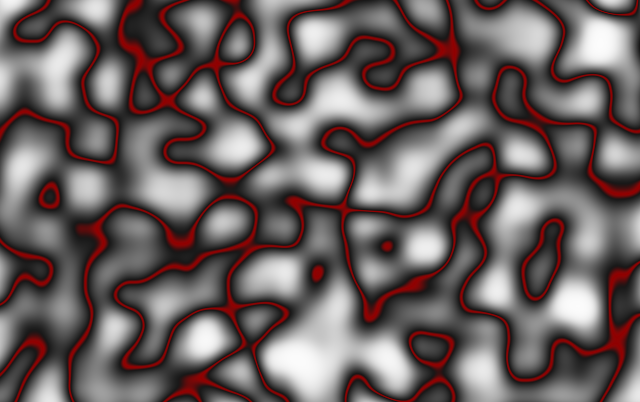
Give the GLSL for this texture, as a WebGL 1 fragment shader.

```glsl
precision highp float;
// Soft grey blobs parted by thin glowing red veins.
// A flat slice through 3D gradient noise is folded at zero: its magnitude
// gives the grey, and its zero contour is tinted red.

uniform vec2 u_resolution;

const float CELLS_PER_HEIGHT = 8.2;
const vec3 SLICE_ORIGIN = vec3(17.3, 41.6, 5.45); // corner of the slice in noise space
const float GREY_GAIN = 1.7;                      // noise magnitude to brightness
const float SHOULDER = 6.0;                       // hardness of the highlight roll-off
const float VEIN_WIDTH = 0.1;                     // in units of brightness
const vec3 VEIN_COLOR = vec3(0.56, 0.0, 0.0);

// Four pseudo-random values in 0..1 for a lattice point.
vec4 hash4(vec3 cell) {
  vec4 p = fract(cell.xyzx * vec4(0.1031, 0.1030, 0.0973, 0.1099));
  p += dot(p, p.wzxy + 33.33);
  return fract((p.xxyz + p.yzzw) * p.zywx);
}

// One of the twelve directions from a cube's centre to its edges.
vec3 latticeGradient(vec3 cell) {
  vec4 h = hash4(cell);
  vec3 signs = mix(vec3(-1.0), vec3(1.0), step(0.5, h.xyz));
  float flatAxis = floor(h.w * 3.0);
  return signs * step(0.5, abs(vec3(0.0, 1.0, 2.0) - flatAxis));
}

// Gradient noise: faded sum of the ramps at the eight cell corners.
float gradientNoise(vec3 p) {
  vec3 cell = floor(p);
  vec3 f = p - cell;
  vec3 fade = f * f * f * (f * (f * 6.0 - 15.0) + 10.0);
  float total = 0.0;
  for (int i = 0; i < 2; i++) {
    for (int j = 0; j < 2; j++) {
      for (int k = 0; k < 2; k++) {
        vec3 corner = vec3(float(i), float(j), float(k));
        vec3 w = mix(1.0 - fade, fade, corner);
        total += w.x * w.y * w.z * dot(latticeGradient(cell + corner), f - corner);
      }
    }
  }
  return total;
}

void main() {
  vec2 uv = gl_FragCoord.xy / u_resolution.y;
  float height = GREY_GAIN * abs(gradientNoise(SLICE_ORIGIN + vec3(uv * CELLS_PER_HEIGHT, 0.0)));

  // Roll the brightest blobs off below white.
  float grey = height / pow(1.0 + pow(height, SHOULDER), 1.0 / SHOULDER);
  float vein = 1.0 - smoothstep(0.0, VEIN_WIDTH, height);

  gl_FragColor = vec4(vec3(grey) + VEIN_COLOR * vein, 1.0);
}
```
